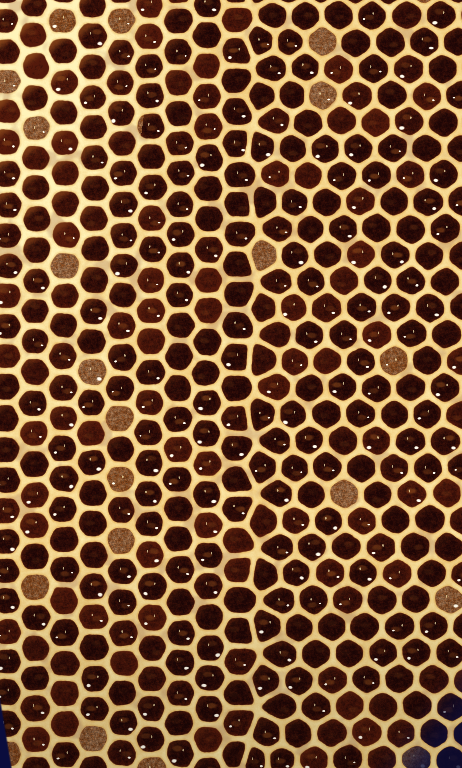
Reproduce this pattern procedurally as a Shadertoy shader.

```glsl
const vec3 DARK = vec3(0.11, 0.02, 0.02);
const vec3 BROWN = vec3(0.30, 0.09, 0.04);
const vec3 AMBER = vec3(0.56, 0.30, 0.11);
const vec3 HONEY = vec3(0.90, 0.74, 0.43);
const vec3 CREAM = vec3(0.98, 0.93, 0.71);
const vec3 WAX = vec3(0.72, 0.56, 0.41);
const vec3 BLUE = vec3(0.04, 0.05, 0.24);

const float SEAM = 0.32;                        // boundary between the two grains
const vec2 LEFT_ORIGIN = vec2(0.2708, 0.5156);
const vec2 LEFT_STEP = vec2(0.0398, 0.0375);    // along a column, between columns
const vec2 RIGHT_ORIGIN = vec2(0.3763, 0.9453);
const vec2 RIGHT_STEP = vec2(0.0443, 0.0346);   // along a row, between rows

vec2 hash2(vec2 p) {
    vec2 q = vec2(dot(p, vec2(127.1, 311.7)), dot(p, vec2(269.5, 183.3)));
    return fract(sin(q) * 43758.55);
}

// Layered sines, roughly -1..1
float mottle(vec2 p) {
    float sum = 0.0, amp = 0.6;
    for (int i = 0; i < 4; i++) {
        p = mat2(0.8, 0.6, -0.6, 0.8) * p * 1.7 + 1.3;
        sum += amp * sin(p.x + 1.4 * sin(p.y * 0.8)) * cos(p.y + sin(p.x * 0.7));
        amp *= 0.65;
    }
    return sum;
}

// Lattice index nearest to p; the left grain runs in columns, the right in rows
vec2 baseIndex(vec2 p, bool right) {
    vec2 q = right ? (p - RIGHT_ORIGIN) / RIGHT_STEP : (p - LEFT_ORIGIN).yx / LEFT_STEP;
    return round(q - vec2(0.25, 0.0));
}

// Cell centre, or a far point when it falls across the seam
vec2 cellSite(vec2 id, bool right) {
    vec2 s = vec2(id.x + 0.5 * mod(id.y, 2.0), id.y);
    s = right ? RIGHT_ORIGIN + s * RIGHT_STEP - vec2(0.0004 * id.y, 0.0)
              : LEFT_ORIGIN + (s * LEFT_STEP).yx;
    if ((s.x > SEAM) != right) return vec2(9.0);
    s.x += right ? 0.008 * exp((0.33 - s.x) / 0.025) : 0.0;
    s.x += 0.0018 * sin(s.y * 11.0);
    return s + (hash2(id + (right ? 57.0 : 0.0)) - 0.5) * 0.0045;
}

// Nearest cell: xy = centre, zw = key
vec4 nearestCell(vec2 p) {
    vec4 best = vec4(9.0);
    for (int g = 0; g < 2; g++)
    for (int y = -2; y <= 2; y++)
    for (int x = -2; x <= 2; x++) {
        vec2 id = baseIndex(p, g == 1) + vec2(x, y);
        vec2 s = cellSite(id, g == 1);
        if (distance(s, p) < distance(best.xy, p)) best = vec4(s, id + float(g) * 57.0);
    }
    return best;
}

// Smoothed distance from p to the borders of the cell at centre
float borderDistance(vec2 p, vec2 centre, float sharpness) {
    float sum = 0.0;
    for (int g = 0; g < 2; g++)
    for (int y = -2; y <= 2; y++)
    for (int x = -2; x <= 2; x++) {
        vec2 s = cellSite(baseIndex(p, g == 1) + vec2(x, y), g == 1);
        vec2 d = s - centre;
        if (dot(d, d) > 1e-6)
            sum += exp(-sharpness * dot(0.5 * (s + centre) - p, normalize(d)));
    }
    return -log(sum) / sharpness;
}

float spot(vec2 p, vec2 centre, vec2 radius) {
    return 1.0 - smoothstep(0.5, 1.2, length((p - centre) / radius));
}

vec3 cellFloor(vec2 local, vec2 p, vec2 key, float depth, float glow) {
    vec2 kind = hash2(key + 3.7), place = hash2(key + 9.1);
    float grain = mottle(p * 260.0), fine = mottle(p * 620.0);
    float rim = 1.0 - smoothstep(0.0, 0.007, depth);
    float brown = 0.18 + 0.3 * grain + 0.22 * fine + 0.4 * rim + 0.6 * smoothstep(0.6, 1.0, kind.x);
    vec3 col = mix(DARK, BROWN, clamp(brown + 0.35 * glow, 0.0, 1.1));

    // Lit side wall and honey reflection
    float side = smoothstep(0.003, 0.016, dot(local, vec2(-0.6, 0.8)));
    col = mix(col, AMBER, side * (0.12 + 0.65 * glow));
    vec2 sheen = (place - 0.5) * 0.012;
    col = mix(col, AMBER, 0.55 * kind.y * spot(local, sheen, vec2(0.007, 0.004)));

    // Capped or filled cells
    float filled = step(kind.x, 0.05 + 0.06 * glow);
    vec3 cap = mix(AMBER, WAX, clamp(0.25 + 0.5 * grain + 0.3 * place.x, 0.0, 1.0));
    col = mix(col, cap * (0.9 + 0.2 * fine), 0.85 * filled);

    // Wet highlights
    vec2 at = vec2(mix(-0.009, 0.009, step(0.4, place.x)), -0.004 - 0.006 * place.y);
    float wet = step(0.45, kind.y);
    col = mix(col, vec3(1.0, 0.98, 0.92), wet * spot(local, at, vec2(0.0022, 0.0016) * (0.7 + place.y)));
    return mix(col, CREAM, 0.7 * wet * spot(local, at * vec2(-0.3, -0.4), vec2(0.0011, 0.002)));
}

vec3 waxWall(vec2 p, float edge, float width, float glow) {
    float ridge = 1.0 - smoothstep(0.1, 0.95, edge / width);
    float tone = 0.45 * ridge + 0.65 * glow + 0.22 * mottle(p * 45.0) + 0.1 * mottle(p * 400.0);
    vec3 col = mix(HONEY, CREAM, clamp(tone, 0.0, 1.0));
    col = mix(col, WAX, 0.45 * smoothstep(0.25, 0.8, mottle(p * 28.0 + 4.0)));
    return mix(col, AMBER, smoothstep(0.7, 1.15, edge / width) * (0.85 - 0.4 * glow));
}

void mainImage(out vec4 fragColor, in vec2 fragCoord) {
    vec2 p = fragCoord / iResolution.y;
    vec2 warped = p + 0.0006 * vec2(mottle(p * 90.0), mottle(p * 90.0 + 7.0));
    vec4 cell = nearestCell(warped);
    float edge = borderDistance(warped, cell.xy, 380.0);
    float glow = smoothstep(0.25, 1.0, p.y) * (1.0 - smoothstep(0.0, 0.32, p.x));

    float width = 0.0036 + 0.0007 * glow + 0.0004 * mottle(p * 35.0);
    float softness = max(0.0009, 0.7 / iResolution.y);
    float wall = 1.0 - smoothstep(width - softness, width + softness, edge);

    vec3 hollow = cellFloor(warped - cell.xy, p, cell.zw, edge - width, glow);
    hollow = mix(hollow, BLUE, 0.8 * smoothstep(0.47, 0.56, p.x - 0.8 * p.y));
    vec3 col = mix(hollow, waxWall(p, edge, width, glow), wall);

    // Falling light toward the lower edge, and backdrop past the comb corner
    col *= mix(0.88, 1.03, smoothstep(0.0, 0.35, p.y));
    col = mix(col, BLUE, smoothstep(0.0, 0.02, 0.1 - p.y - 6.0 * p.x));
    fragColor = vec4(clamp(col, 0.0, 1.0), 1.0);
}
```
